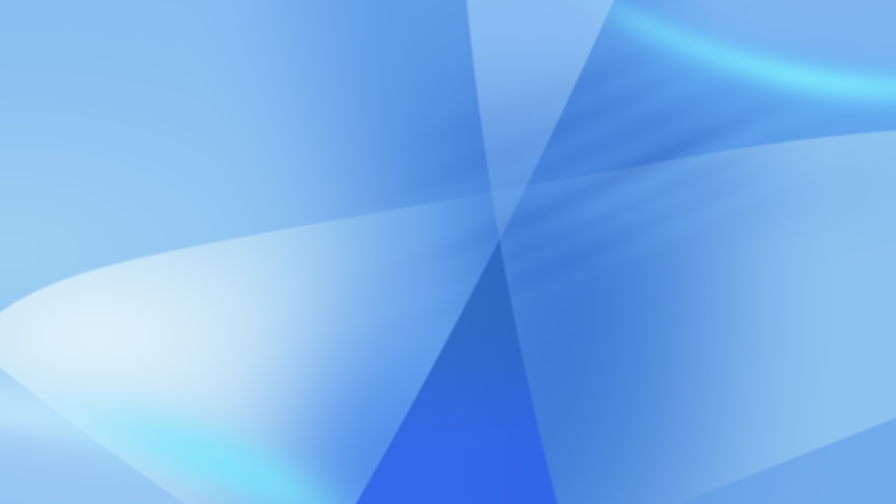
Reproduce this background procedurally as a Shadertoy shader.

```glsl
// Soft blue backdrop: two tonal fields split by a rising arc, a crossed fan of
// translucent light, and two cyan ribbons with faint streaks trailing from one.
// Each edge is a curve y(x) or x(y); layers are blended from back to front.

const vec3 SKY    = vec3(0.53, 0.74, 0.95);
const vec3 PALE   = vec3(0.62, 0.81, 0.95);
const vec3 MIST   = vec3(0.86, 0.94, 0.98);
const vec3 AZURE  = vec3(0.38, 0.62, 0.91);
const vec3 DEEP   = vec3(0.24, 0.48, 0.84);
const vec3 SHADE  = vec3(0.17, 0.40, 0.76);
const vec3 ROYAL  = vec3(0.18, 0.39, 0.91);
const vec3 CYAN   = vec3(0.48, 0.90, 0.99);
const vec2 CROSSING = vec2(0.991, 0.525);

// Smooth coverage of the side where d is positive
float side(float d, float soft) { return smoothstep(-soft, soft, d); }

float bell(float d, float width) { return exp(-d * d / (width * width)); }

// Elliptical pool of light
float pool(vec2 p, vec2 center, vec2 radius) {
    vec2 d = (p - center) / radius;
    return exp(-dot(d, d));
}

// Ribbon with separate falloffs above and below its center line
float ribbon(float d, float above, float below) {
    return bell(d, d > 0.0 ? above : below);
}

// Offset of a slightly bent line, measured from the crossing
float bend(float d, float slope, float curve) { return d * (slope + curve * d); }

vec2 gradientAt(vec2 cell) {
    vec3 h = fract(cell.xyx * vec3(0.1031, 0.1030, 0.0973));
    h += dot(h, h.yzx + 33.33);
    float angle = 6.2832 * fract((h.x + h.y) * h.z);
    return vec2(cos(angle), sin(angle));
}

float gradientNoise(vec2 p) {
    vec2 i = floor(p), f = fract(p);
    vec2 u = f * f * f * (f * (f * 6.0 - 15.0) + 10.0);
    vec2 e = vec2(1.0, 0.0);
    float low = mix(dot(gradientAt(i), f), dot(gradientAt(i + e), f - e), u.x);
    float high = mix(dot(gradientAt(i + e.yx), f - e.yx),
                     dot(gradientAt(i + 1.0), f - 1.0), u.x);
    return mix(low, high, u.y);
}

// Field above the arc, darkening toward the crossing
vec3 upperField(vec2 p) {
    float t = p.x + 0.15 * (p.y - 0.75);
    vec3 c = mix(SKY, AZURE, smoothstep(0.40, 0.86, t));
    c = mix(c, PALE, 0.9 * pool(p, vec2(0.0, 0.50), vec2(0.62, 0.30)));
    c = mix(c, DEEP, 0.85 * pool(p, vec2(1.07, 0.67), vec2(0.27, 0.22)));
    return mix(c, DEEP, 0.45 * pool(p, vec2(1.29, 0.76), vec2(0.20, 0.12)));
}

// Field below the arc, with tilted ramps on either side of the fan
vec3 lowerField(vec2 p) {
    float t = p.x - 0.25 * (p.y - 0.35);
    vec3 c = mix(PALE, AZURE, smoothstep(0.42, 0.88, t));
    c = mix(c, DEEP, smoothstep(0.82, 1.06, p.x));
    float away = length((p - vec2(1.02, 0.40)) * vec2(1.0, 0.55));
    c = mix(c, vec3(0.55, 0.76, 0.94), smoothstep(0.08, 0.66, away) * side(p.x - 1.04, 0.15));
    c = mix(c, MIST, pool(p, vec2(0.19, 0.33), vec2(0.43, 0.25)));
    c = mix(c, vec3(0.28, 0.54, 0.93), 0.75 * pool(p, vec2(0.80, 0.06), vec2(0.20, 0.25)));
    return mix(c, AZURE, 0.5 * pool(p, vec2(1.25, 0.62), vec2(0.36, 0.09)));
}

void mainImage(out vec4 fragColor, in vec2 fragCoord) {
    vec2 p = fragCoord / iResolution.xy * vec2(16.0 / 9.0, 1.0);
    float soft = 0.003 + 0.7 / iResolution.y;

    // Two fields divided by the rising arc
    float tail = max(p.x - 1.389, 0.0);
    float arc = 0.445 + 0.178 * p.x - 0.065 * exp(-p.x / 0.12) - 0.13 * tail * tail;
    float below = side(arc - p.y, soft);
    vec3 color = mix(upperField(p), lowerField(p), below);

    // Corners outside the lower field
    float leftRim = 0.271 + p.x * (0.18 * p.x - 0.80);
    float leftCorner = side(leftRim - p.y, soft) * (1.0 - smoothstep(0.3, 0.5, p.x));
    color = mix(color, SKY, 0.58 * leftCorner);
    float rightRim = 0.171 + 0.393 * (p.x - 1.778);
    color = mix(color, AZURE, 0.65 * side(rightRim - p.y, soft));

    // Long streaks trailing down from the upper ribbon
    float across = p.y - 0.39 * p.x + 0.03 * bell(p.x - 1.0, 0.4);
    float streak = gradientNoise(vec2(p.x * 0.8, across * 18.0));
    float reach = bell(across - 0.19, 0.20) * bell(p.x - 1.22, 0.34);
    color += vec3(0.10, 0.16, 0.11) * streak * reach * mix(1.0, 0.65, below);

    // Cyan ribbons
    float u = p.x - 1.778;
    float upper = p.y - (0.826 - 0.039 * u + 0.421 * u * u);
    float upperFade = smoothstep(1.08, 1.40, p.x) * (1.0 - below);
    color = mix(color, SKY, 0.75 * side(upper, 0.035) * smoothstep(1.20, 1.45, p.x));
    color = mix(color, vec3(0.38, 0.70, 0.97), 0.6 * ribbon(upper, 0.06, 0.13) * upperFade);
    float core = 0.50 + 0.40 * bell(p.x - 1.62, 0.20);
    color = mix(color, CYAN, core * ribbon(upper, 0.028, 0.036) * smoothstep(1.10, 1.32, p.x));
    float lower = p.y - (0.19 - 0.13 * p.x - 0.28 * p.x * p.x);
    float lowerFade = 1.0 - smoothstep(0.50, 0.80, p.x);
    vec3 lowerTint = mix(vec3(0.76, 0.91, 0.99), CYAN, smoothstep(0.05, 0.45, p.x));
    color = mix(color, lowerTint, 0.78 * ribbon(lower, 0.07, 0.055) * lowerFade);

    // Crossed fan: lit wedge above, shaded wedge below
    float d = p.y - CROSSING.y;
    float fromLeft = p.x - CROSSING.x - bend(d, -0.176, 0.082);
    float fromRight = p.x - CROSSING.x - bend(d, 0.509, -0.065);
    float lit = side(fromLeft, soft) * side(-fromRight, soft);
    float shaded = side(-fromLeft, soft) * side(fromRight, soft);
    color = mix(color, vec3(0.62, 0.80, 0.97), lit * mix(0.22, 0.68, smoothstep(0.55, 1.0, p.y)));
    color = mix(color, mix(ROYAL, SHADE, smoothstep(0.08, 0.38, p.y)), 0.88 * shaded);

    fragColor = vec4(clamp(color, 0.0, 1.0), 1.0);
}
```
